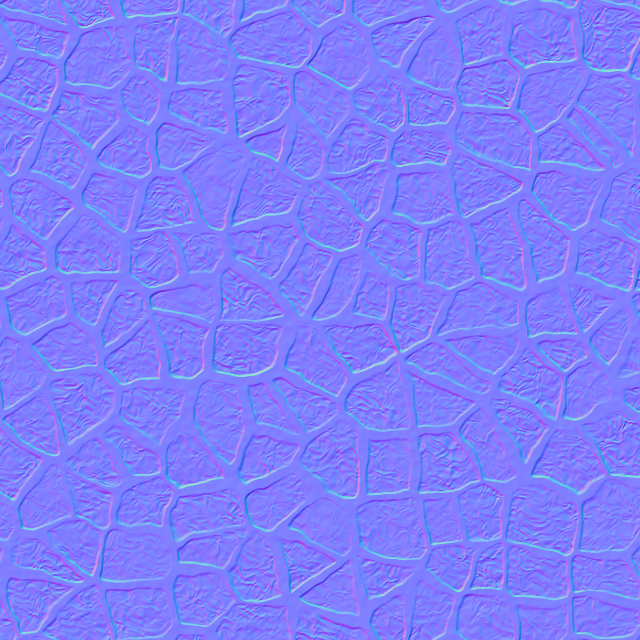
A three.js fragment shader for this texture map:

```glsl
// Normal map of irregular paving stones set in narrow mortar joints.
// A Voronoi height field gives bevelled, tilted stones; ridged noise roughens
// their tops, and finite differences turn the height into a normal colour.

varying vec2 vUv;

const vec2  STONES      = vec2(11.0, 12.4);    // stones across and up
const float JITTER      = 0.94;                // irregularity of the layout
const float JOINT       = 0.0008;              // least half width of a joint
const float JOINT_VARY  = 0.0075;              // extra half width by noise
const float BEVEL       = 0.0046;              // width of the stone edge
const float ROUNDING    = 0.005;               // softness of the corners
const float RISE        = 0.0013;              // height of a stone
const vec2  TILT        = vec2(-0.010, -0.02); // shared slope of the stone tops
const float TILT_VARY   = 0.03;                // slope differing per stone
const float GRAIN       = 0.0016;              // height of the fine roughness
const float CREASE      = 0.0008;              // depth of the cracks
const float SAMPLE_STEP = 0.0011;              // distance between height samples

vec2 hash2(vec2 p) {
  vec3 q = fract(p.xyx * vec3(0.1031, 0.1030, 0.0973));
  q += dot(q, q.yzx + 33.33);
  return fract((q.xx + q.yz) * q.zy);
}

float noise(vec2 p) {
  vec2 i = floor(p);
  vec2 f = fract(p);
  f = f * f * (3.0 - 2.0 * f);
  float low  = mix(hash2(i).x, hash2(i + vec2(1.0, 0.0)).x, f.x);
  float high = mix(hash2(i + vec2(0.0, 1.0)).x, hash2(i + vec2(1.0, 1.0)).x, f.x);
  return mix(low, high, f.y);
}

vec2 rotate(vec2 p, float angle) {
  float c = cos(angle);
  float s = sin(angle);
  return vec2(c * p.x - s * p.y, s * p.x + c * p.y);
}

float ridge(vec2 p) {
  return abs(2.0 * noise(p) - 1.0);
}

float smoothMin(float a, float b, float k) {
  float h = max(k - abs(a - b), 0.0) / k;
  return min(a, b) - 0.25 * h * h * k;
}

// Offset from a point to the centre of the stone in a given cell
vec2 toCentre(vec2 cell, vec2 p) {
  return (cell + 0.5 + JITTER * (hash2(cell + 17.0) - 0.5)) / STONES - p;
}

// Returns the distance to the stone border; also its cell and centre offset
float stoneEdge(vec2 p, out vec2 nearCell, out vec2 nearOffset) {
  vec2 base = floor(p * STONES);
  float best = 10.0;
  for (int y = -1; y <= 1; y++) {
    for (int x = -1; x <= 1; x++) {
      vec2 cell = base + vec2(float(x), float(y));
      vec2 offset = toCentre(cell, p);
      float d = dot(offset, offset);
      if (d < best) {
        best = d;
        nearCell = cell;
        nearOffset = offset;
      }
    }
  }
  float edge = 1.0;
  for (int y = -2; y <= 2; y++) {
    for (int x = -2; x <= 2; x++) {
      if (x == 0 && y == 0) continue;
      vec2 offset = toCentre(nearCell + vec2(float(x), float(y)), p);
      float d = dot(0.5 * (offset + nearOffset), normalize(offset - nearOffset));
      edge = smoothMin(edge, d, ROUNDING);
    }
  }
  return edge;
}

float height(vec2 uv) {
  // Bend and chip the straight borders
  vec2 bend = vec2(noise(uv * 15.0), noise(uv * 15.0 + 40.0)) - 0.5;
  vec2 chip = vec2(noise(uv * 60.0 + 9.0), noise(uv * 60.0 + 71.0)) - 0.5;
  vec2 p = uv + 0.018 * bend + 0.005 * chip;

  vec2 cell, offset;
  float edge = stoneEdge(p, cell, offset);
  float joint = JOINT + JOINT_VARY * noise(uv * 20.0 + 5.0);
  float stone = smoothstep(joint, joint + BEVEL, edge);

  // Tilted top of the stone, worn down in places
  vec2 random = hash2(cell + 53.0);
  vec2 tilt = TILT + TILT_VARY * (random - 0.5);
  float wear = 0.6 + 0.8 * noise(uv * 26.0 + 87.0);
  float top = max(RISE * wear - dot(offset, tilt), 0.0003);

  // Fine wrinkles and sparse cracks, uneven from stone to stone
  vec2 bent = uv + 0.012 * chip + 0.02 * bend;
  vec2 q = rotate(bent, 0.42);
  float wrinkles = 0.75 * ridge(q * vec2(58.0, 105.0)) + 0.6 * ridge(rotate(bent, -0.7) * vec2(95.0, 150.0))
                 + 0.55 * noise(q * vec2(150.0, 230.0));
  float roughness = mix(0.5, 1.0, random.x) * mix(0.5, 1.4, noise(uv * 30.0 + 31.0));
  float crack = 1.0 - smoothstep(0.0, 0.2, ridge(rotate(bent, 0.9) * vec2(24.0, 40.0)));
  crack *= smoothstep(0.55, 0.8, noise(uv * 23.0 + 63.0));

  float mortar = 0.0005 * noise(uv * 110.0) + 0.0007 * noise(uv * 40.0);
  return mortar + stone * (top + GRAIN * roughness * (wrinkles - 0.5) - CREASE * crack);
}

void main() {
  float h = height(vUv);
  float dx = height(vUv + vec2(SAMPLE_STEP, 0.0)) - h;
  float dy = height(vUv + vec2(0.0, SAMPLE_STEP)) - h;
  // Green points down the canvas
  vec3 normal = normalize(vec3(-dx, dy, SAMPLE_STEP));
  gl_FragColor = vec4(0.5 + 0.5 * normal, 1.0);
}
```
